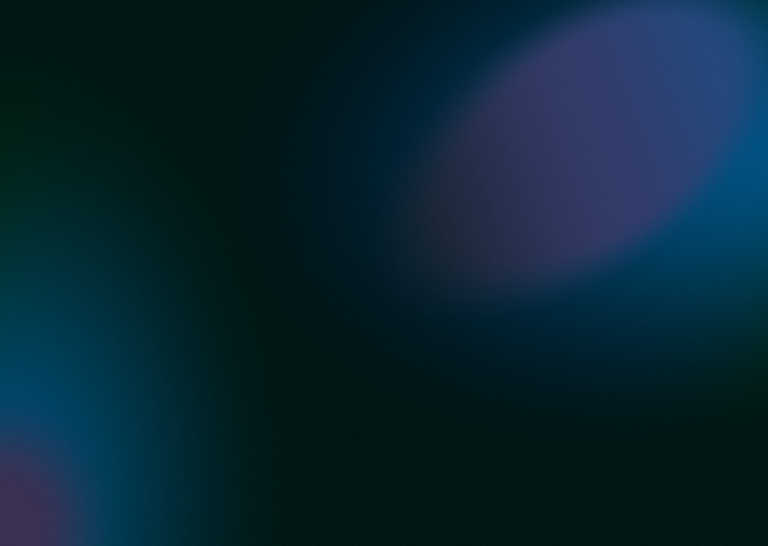
Give the GLSL for this background, as a Shadertoy shader.

```glsl
// Soft aurora on near-black green: two wide blue glows on opposite sides,
// each holding a violet lens. Every light is a smooth falloff over an
// elliptical distance; blue shrinks near the sides, giving teal rims.

#define ASPECT 1.407
#define NIGHT vec3(0.0, 0.088, 0.078)
#define GLOW_GREEN 0.228
#define GLOW_BLUE 0.43
#define RIGHT_GREEN_REACH 1.07
#define LEFT_GREEN_REACH 1.20
#define BLUE_REACH 1.20
#define RIM_BLUE_REACH 0.95
#define RIM_WIDTH 0.20
#define LENS_TILT 0.62
#define GRAIN 0.010

// Position relative to a tilted ellipse, whose outline has length one.
vec2 ellipseSpace(vec2 p, vec2 center, vec2 radii, float tilt) {
    float c = cos(tilt), s = sin(tilt);
    vec2 q = p - center;
    return vec2(c * q.x + s * q.y, c * q.y - s * q.x) / radii;
}

float falloff(float dist, float reach) {
    return 1.0 - smoothstep(0.0, reach, dist);
}

// Blue glow that turns teal near the side edge it grows from.
vec3 sideGlow(float dist, float edgeDistance, float greenReach) {
    float rim = exp(-edgeDistance / RIM_WIDTH);
    float blueReach = mix(BLUE_REACH, RIM_BLUE_REACH, rim);
    return vec3(0.0, GLOW_GREEN * falloff(dist, greenReach),
                GLOW_BLUE * falloff(dist, blueReach));
}

// Lens colour runs from dusk through violet to blue along the lens.
vec3 lensColor(float along) {
    vec3 dusk = vec3(0.095, 0.135, 0.18);
    vec3 violet = vec3(0.20, 0.23, 0.41);
    vec3 blue = vec3(0.14, 0.285, 0.49);
    vec3 color = mix(dusk, violet, smoothstep(-1.0, 0.18, along));
    return mix(color, blue, smoothstep(0.05, 0.90, along));
}

float hash(vec2 cell) {
    return fract(sin(dot(cell, vec2(127.1, 311.7))) * 43758.5);
}

void mainImage(out vec4 fragColor, in vec2 fragCoord) {
    vec2 uv = fragCoord / iResolution.xy;
    vec2 p = uv * vec2(ASPECT, 1.0);

    // Side glows
    float leftDist = length(ellipseSpace(p, vec2(0.0, 0.084), vec2(0.47, 0.76), 0.0));
    float rightDist = length(ellipseSpace(p, vec2(ASPECT, 0.74), vec2(0.88, 0.52), 0.12));
    vec3 color = NIGHT;
    color += 0.90 * sideGlow(leftDist, p.x, LEFT_GREEN_REACH);
    color += sideGlow(rightDist, ASPECT - p.x, RIGHT_GREEN_REACH);

    // Large tilted lens, softer toward its dusky end
    vec2 lens = ellipseSpace(p, vec2(1.049, 0.725), vec2(0.418, 0.226), LENS_TILT);
    float along = lens.x - 0.15 * lens.y;
    float softStart = mix(0.60, 0.76, smoothstep(-0.8, 0.6, along));
    float lensMask = 1.0 - smoothstep(softStart, 1.10, length(lens));
    color = mix(color, lensColor(along), lensMask);

    // Small lens in the lower left corner
    float cornerDist = length(ellipseSpace(p, vec2(0.0, 0.03), vec2(0.215, 0.255), 0.0));
    float cornerMask = 1.0 - smoothstep(0.30, 1.06, cornerDist);
    color = mix(color, vec3(0.225, 0.19, 0.325), cornerMask);

    // Fine grain hides banding
    color += GRAIN * (hash(floor(p * 364.0)) - 0.5);
    fragColor = vec4(clamp(color, 0.0, 1.0), 1.0);
}
```
